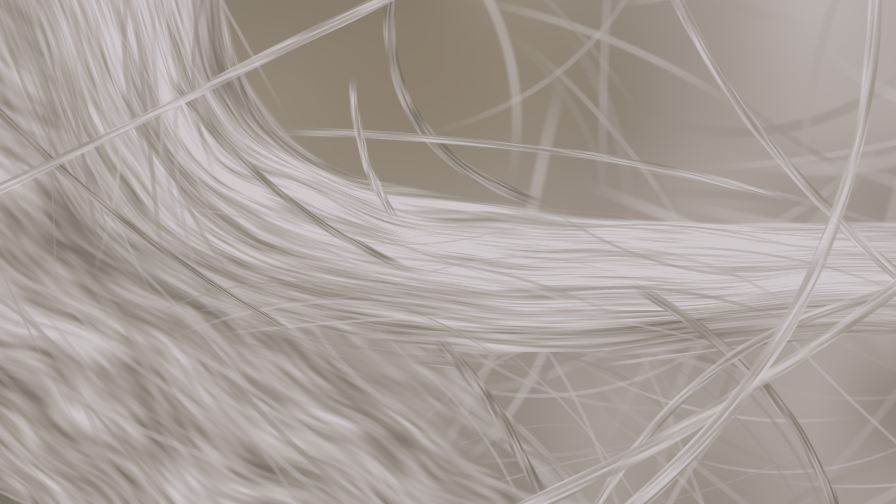
This texture is drawn by a Shadertoy shader. Its source:

```glsl
// Pale silky fibres: a combed bundle sweeping right, loose strands and a blurred tan backdrop.

float hash(vec2 p) {
    vec3 q = fract(vec3(p.xyx) * 0.1031);
    q += dot(q, q.yzx + 33.33);
    return fract((q.x + q.y) * q.z);
}

float noise(vec2 p) {
    vec2 i = floor(p), f = fract(p);
    f = f * f * (3.0 - 2.0 * f);
    return mix(mix(hash(i), hash(i + vec2(1, 0)), f.x),
               mix(hash(i + vec2(0, 1)), hash(i + vec2(1, 1)), f.x), f.y);
}

// Fibre colour from shadow (0) to highlight (1)
vec3 tone(float v) {
    v = clamp(v, 0.0, 1.0);
    vec3 low = mix(vec3(0.47, 0.44, 0.395), vec3(0.665, 0.625, 0.605), min(v * 2.0, 1.0));
    return mix(low, vec3(0.81, 0.79, 0.80), max(v * 2.0 - 1.0, 0.0));
}

// Short streaks whose layers cross at slight angles; centred on zero
float fibres(float across, float along) {
    across += 0.05 * (noise(vec2(across * 5.0, along * 5.0)) - 0.5);
    return 0.36 * noise(vec2((across + 0.05 * along) * 18.0, along * 2.6))
         + 0.36 * noise(vec2((across - 0.09 * along) * 40.0 + 7.0, along * 6.0))
         + 0.36 * noise(vec2((across + 0.12 * along) * 70.0 + 19.0, along * 9.0))
         + 0.3 * noise(vec2(across * 105.0 + 31.0, along * 15.0)) - 0.69;
}

// Streamline number of the bundle: 0 on its upper edge, about 1 on its lower edge
float streamline(vec2 p) {
    p.y -= 0.11 * smoothstep(0.95, 1.75, p.x) * smoothstep(0.62, 0.3, p.y);
    vec2 q = p - vec2(0.31, 0.5);
    float b = 0.41 * q.y + 0.3 * q.x - 0.08;
    float c = q.x * q.y - 0.06;
    return (sqrt(max(b * b - 0.492 * c, 0.0)) - b) / 0.246;
}

// Twisted strand of filaments along a quadratic curve
void strand(inout vec3 col, vec2 p, vec2 a, vec2 b, vec2 c, float width, float light) {
    float best = 1e3, t = 0.0;
    vec2 from = a;
    for (int i = 1; i <= 12; i++) {
        float k = float(i) / 12.0;
        vec2 to = mix(mix(a, b, k), mix(b, c, k), k), d = to - from;
        float h = clamp(dot(p - from, d) / dot(d, d), 0.0, 1.0);
        float dist = length(p - from - d * h);
        if (dist < best) { best = dist; t = k + (h - 1.0) / 12.0; }
        from = to;
    }
    vec2 dir = normalize(mix(b - a, c - b, t));
    vec2 r = p - mix(mix(a, b, t), mix(b, c, t), t);
    float side = (dir.x * r.y - dir.y * r.x) / width;
    float body = width * (0.6 + 0.6 * noise(vec2(t * 7.0 + side, light * 40.0)));
    float cover = 1.0 - smoothstep(body - 0.002, body + 0.002, length(r));
    float grain = noise(vec2(side * 3.6 + t * 9.0, t * 14.0 + light * 30.0)) - 0.5;
    float ends = smoothstep(0.0, 0.12, t) * smoothstep(1.0, 0.88, t);
    col = mix(col, tone(light + 0.75 * grain - 0.12 * side), cover * ends * 0.85);
}

// Scattered bent strands; tilt holds the mean angle and its range
void scatter(inout vec3 col, vec2 p, vec2 centre, vec2 spread, vec2 tilt, float size, float light, float seed) {
    for (int i = 0; i < 26; i++) {
        vec2 id = vec2(float(i) * 3.7, seed);
        vec2 r = p - centre - spread * (vec2(hash(id), hash(id + 11.0)) - 0.5);
        float ang = tilt.x + tilt.y * (hash(id + 23.0) - 0.5);
        r = vec2(cos(ang) * r.x + sin(ang) * r.y, cos(ang) * r.y - sin(ang) * r.x);
        float bend = 2.0 * (hash(id + 37.0) - 0.5);
        float width = size * mix(0.5, 1.5, hash(id + 41.0));
        float d = abs(r.y - bend * r.x * r.x) / sqrt(1.0 + 4.0 * bend * bend * r.x * r.x);
        float cover = smoothstep(width, width * 0.3, d) * smoothstep(0.32, 0.08, abs(r.x));
        col = mix(col, tone(light + 0.6 * (hash(id + 53.0) - 0.5)), 0.55 * cover);
    }
}

void mainImage(out vec4 fragColor, in vec2 fragCoord) {
    vec2 p = fragCoord / iResolution.y;

    // Backdrop: olive hollow at the top, paler to the right
    vec2 hollow = (p - vec2(0.82, 0.85)) / vec2(0.5, 0.3);
    vec3 col = tone(0.32 + 0.3 * smoothstep(1.0, 1.75, p.x) * p.y + 0.4 * (noise(p * 5.0) - 0.5));
    col = mix(col, vec3(0.54, 0.49, 0.42), 0.9 * exp(-dot(hollow, hollow)));
    scatter(col, p, vec2(1.45, 0.8), vec2(0.95, 0.6), vec2(-0.5, 2.6), 0.014, 0.6, 3.0);
    scatter(col, p, vec2(1.4, 0.15), vec2(0.9, 0.4), vec2(0.1, 2.4), 0.011, 0.5, 8.0);
    scatter(col, p, vec2(1.4, 0.2), vec2(0.9, 0.4), vec2(-0.3, 1.8), 0.004, 0.55, 27.0);

    // Diagonal fringe at the lower left
    float along = p.x - p.y;
    float q = p.y + 0.68 * p.x + 0.06 * noise(p * 4.0);
    float ragged = 0.4 * (noise(vec2(q * 35.0, along * 3.0)) - 0.5);
    float fringe = smoothstep(1.18, 0.98, p.x + p.y + ragged);
    float shade = 0.51 - 0.18 * smoothstep(0.4, 0.0, p.y) + 0.6 * (noise(vec2(q * 7.0, along * 2.5)) - 0.5);
    col = mix(col, tone(shade + 1.15 * fibres(q, along)), fringe * 0.95);
    scatter(col, p, vec2(0.3, 0.22), vec2(0.9, 0.6), vec2(-0.75, 1.0), 0.007, 0.55, 15.0);

    // Main bundle with wandering fibres
    float s = streamline(p);
    float w = s + 0.1 * (noise(vec2(s * 4.0, along * 3.0)) - 0.5);
    float soft = mix(0.4, 0.04, smoothstep(0.3, 0.9, p.x));
    float fray = 0.3 * (noise(vec2(w * 30.0, along * 5.0)) - 0.5);
    float bundle = smoothstep(-0.03, 0.04, s + 0.25 * fray) * (1.0 - smoothstep(1.15 - soft, 1.15 + soft, s + fray));
    float sheen = 0.66 + 0.12 * smoothstep(0.5, 0.0, abs(s - 0.42)) - 0.2 * smoothstep(0.7, 1.1, s);
    sheen += 0.08 * smoothstep(1.2, 1.7, p.x) + 0.45 * (noise(vec2(w * 7.0, along * 2.2)) - 0.5);
    float focus = mix(1.1, 0.7, smoothstep(1.2, 1.75, p.x));
    col = mix(col, tone(sheen + focus * fibres(w, along)), bundle);

    // Fine strays over the bundle
    scatter(col, p, vec2(0.25, 0.85), vec2(0.4, 0.4), vec2(-1.35, 0.6), 0.005, 0.6, 34.0);
    scatter(col, p, vec2(1.05, 0.46), vec2(1.1, 0.2), vec2(-0.15, 0.5), 0.0035, 0.6, 46.0);

    // Shadowed strands
    strand(col, p, vec2(0.79, 1.08), vec2(0.70, 0.70), vec2(1.10, 0.59), 0.012, 0.3);
    strand(col, p, vec2(0.33, 0.86), vec2(0.50, 0.60), vec2(0.82, 0.46), 0.009, 0.32);
    strand(col, p, vec2(-0.1, 0.88), vec2(0.20, 0.55), vec2(0.60, 0.33), 0.008, 0.28);
    strand(col, p, vec2(0.86, 0.33), vec2(1.00, 0.20), vec2(1.08, 0.0), 0.013, 0.34);
    strand(col, p, vec2(1.24, 0.44), vec2(1.62, 0.24), vec2(1.68, -0.1), 0.012, 0.33);

    // Bright strands
    strand(col, p, vec2(-0.1, 0.58), vec2(0.45, 0.84), vec2(0.83, 1.04), 0.013, 0.75);
    strand(col, p, vec2(0.54, 0.74), vec2(1.15, 0.73), vec2(1.58, 0.6), 0.009, 0.64);
    strand(col, p, vec2(0.70, 0.85), vec2(0.70, 0.68), vec2(0.79, 0.56), 0.009, 0.7);
    strand(col, p, vec2(1.30, 1.09), vec2(1.48, 0.68), vec2(1.85, 0.4), 0.013, 0.66);
    strand(col, p, vec2(1.87, 0.44), vec2(1.33, 0.36), vec2(1.14, -0.1), 0.012, 0.66);
    strand(col, p, vec2(1.88, 0.51), vec2(1.54, 0.22), vec2(0.9, -0.08), 0.018, 0.75);
    strand(col, p, vec2(1.74, 1.12), vec2(1.76, 0.35), vec2(1.14, -0.1), 0.016, 0.77);

    fragColor = vec4(col, 1.0);
}
```
